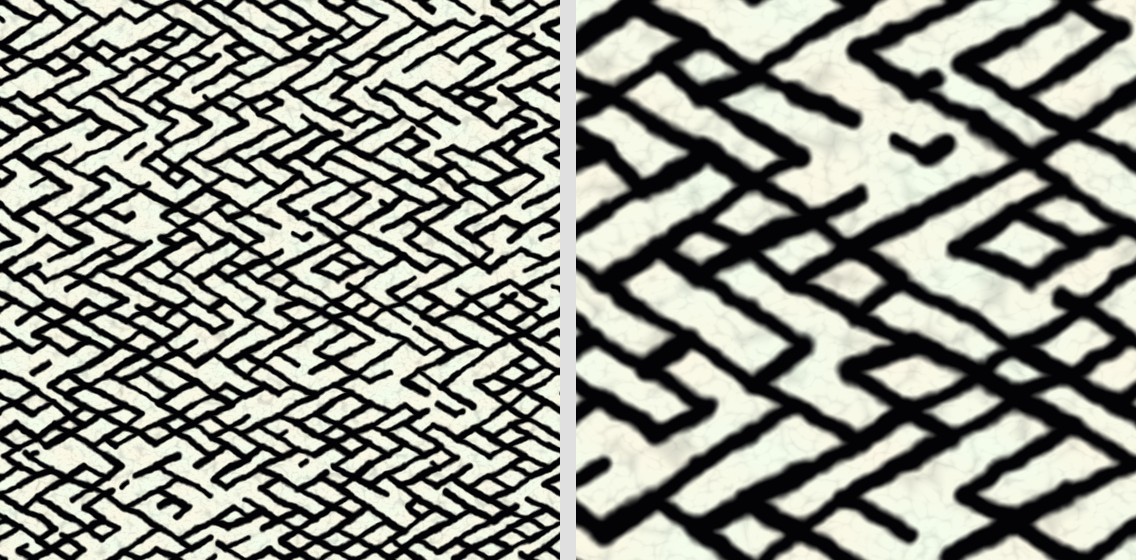
Left: the whole. Right: its middle third, enlarged.
This pattern is drawn by a Shadertoy shader. Its source:

```glsl
// Hand-inked herringbone of sideways nested chevrons and slanted bricks on mottled paper.

const float ROWS = 27.0;          // lattice lines down the canvas
const float SLOPE = 0.59;         // steepness of both stroke directions
const float BRICK = 3.0;          // cells along one brick
const vec2 PATCH = vec2(12.0, 10.0); // size of a regular patch, in lattice diagonals
const float HALF_WIDTH = 0.0054;  // mean half stroke width
const float SOFTNESS = 0.0027;    // ink bleed at stroke edges
const float JOINT_BLEND = 0.0030; // ink pooling where strokes meet
const float LINE_DRIFT = 0.14;    // slow wander of lattice lines, in cells
const float NODE_JITTER = 0.14;   // random offset of nodes, in cells
const float SIDE_LOSS = 0.08;     // brick sides left out
const float EDGE_CHANCE = 0.96;   // unit strokes kept on a side
const float CROSS_CHANCE = 0.12;  // strokes that split a brick
const float STUB_CHANCE = 0.04;   // strokes that stop short
const vec3 PAPER = vec3(0.97, 0.98, 0.91);
const vec3 STAIN = vec3(0.74, 0.76, 0.71);
const vec3 INK = vec3(0.010, 0.011, 0.022);

float hash(vec2 p) {
    vec3 q = fract(vec3(p.xyx) * 0.1031);
    q += dot(q, q.yzx + 33.33);
    return fract((q.x + q.y) * q.z);
}

vec2 hash2(vec2 p) {
    return vec2(hash(p + 17.3), hash(p + 71.9));
}

// Distance to the nearest scattered point
float cellular(vec2 p) {
    vec2 cell = floor(p);
    float nearest = 2.0;
    for (int y = -1; y <= 1; y++)
    for (int x = -1; x <= 1; x++) {
        vec2 c = cell + vec2(x, y);
        nearest = min(nearest, length(c + hash2(c) - p));
    }
    return nearest;
}

vec2 wobble(vec2 p) {
    return sin(p.yx * 71.0 + 2.0 * sin(p * 43.0)) * 0.0013
         + sin(p.yx * 213.0 + 3.0 * sin(p * 97.0)) * 0.0006;
}

vec2 toLattice(vec2 p) {
    return ROWS * vec2(p.y + SLOPE * p.x, p.y - SLOPE * p.x);
}

vec2 toCanvas(vec2 q) {
    return vec2((q.x - q.y) / SLOPE, q.x + q.y) * 0.5 / ROWS;
}

// Lattice node, drifting along its two lines
vec2 node(vec2 id) {
    vec2 phase = 6.283 * vec2(hash(vec2(id.x, 5.0)), hash(vec2(id.y, 9.0)));
    vec2 drift = LINE_DRIFT * sin(phase + 0.55 * id.yx);
    return toCanvas(id + drift + NODE_JITTER * (hash2(id) - 0.5));
}

// First cell of the herringbone brick (xy) and its patch (zw);
// each patch slides the weave by a random step
vec4 brickOf(vec2 cell) {
    vec2 patchId = floor(vec2(cell.x + cell.y, cell.x - cell.y) / PATCH);
    float slide = floor(hash(patchId + 41.0) * 2.0 * BRICK);
    float k = mod(cell.x + cell.y + slide, 2.0 * BRICK);
    vec2 back = k < BRICK ? vec2(k, 0.0) : vec2(0.0, k - BRICK);
    return vec4(cell - back, patchId);
}

float strokeChance(vec2 id, vec2 along) {
    vec4 a = brickOf(id);
    vec4 b = brickOf(id - along.yx);
    if (a == b) return CROSS_CHANCE;
    return hash(a.xy + 3.7 * b.xy) < SIDE_LOSS ? 0.0 : EDGE_CHANCE;
}

float segment(vec2 p, vec2 a, vec2 b) {
    vec2 ab = b - a;
    return length(p - a - ab * clamp(dot(p - a, ab) / dot(ab, ab), 0.0, 1.0));
}

float smoothMin(float a, float b) {
    float h = max(JOINT_BLEND - abs(a - b), 0.0) / JOINT_BLEND;
    return min(a, b) - h * h * JOINT_BLEND * 0.25;
}

// Signed distance to the inked strokes
float strokes(vec2 p) {
    vec2 cell = floor(toLattice(p));
    float d = 1.0;
    for (int y = -1; y <= 1; y++)
    for (int x = -1; x <= 1; x++)
    for (int k = 0; k < 2; k++) {
        vec2 id = cell + vec2(x, y);
        vec2 along = k == 0 ? vec2(1, 0) : vec2(0, 1);
        vec2 seed = id + along * 131.0;
        if (hash(seed) > strokeChance(id, along)) continue;
        vec2 a = node(id);
        vec2 b = node(id + along);
        if (hash(seed + 7.0) < STUB_CHANCE) b = mix(a, b, 0.4);
        float width = HALF_WIDTH * mix(0.75, 1.25, hash(seed + 23.0));
        d = smoothMin(d, segment(p, a, b) - width);
    }
    return d;
}

vec3 paper(vec2 p) {
    vec2 q = p + 2.0 * wobble(p);
    float mottle = smoothstep(0.45, 1.0, cellular(q * 60.0));
    float grain = smoothstep(0.4, 1.0, cellular(q * vec2(150.0, 190.0)));
    float tint = sin(p.x * 47.0 + 2.0 * sin(p.y * 31.0)) * sin(p.y * 59.0);
    vec3 color = mix(PAPER, STAIN, 0.5 * mottle + 0.3 * grain);
    return color + 0.014 * tint * vec3(1.0, -0.6, -0.8);
}

void mainImage(out vec4 fragColor, in vec2 fragCoord) {
    vec2 p = fragCoord / iResolution.y;
    float d = strokes(p + wobble(p)) + 0.0014 * (cellular(p * 110.0) - 0.5);
    float soft = max(SOFTNESS, 0.75 / iResolution.y);
    float ink = 1.0 - smoothstep(-soft, soft, d);
    fragColor = vec4(mix(paper(p), INK, ink), 1.0);
}
```
